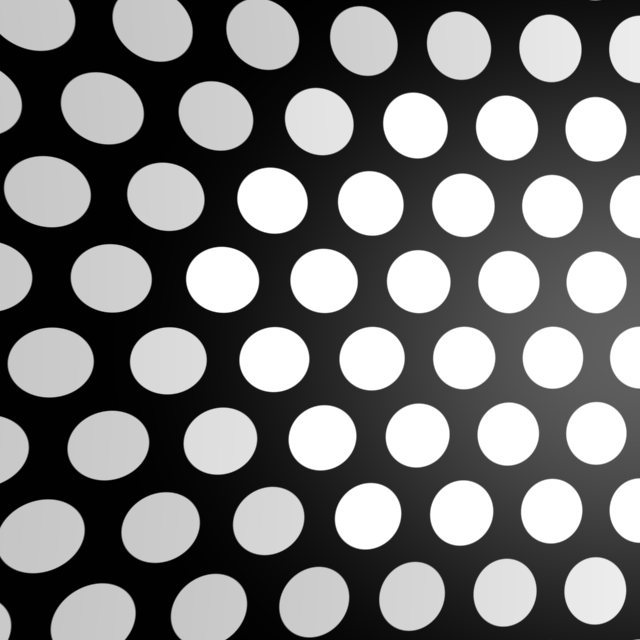
Reproduce this pattern procedurally as a Shadertoy shader.

```glsl
// Staggered white dots on black, stretched outward by a lens and lit by a glow at the right edge.
#define LENS_CENTER vec2(1.0, 0.5)
#define LENS_BEND vec2(0.165, 0.05)
#define SPACING 0.1354
#define DOT_RADIUS 0.0482
#define DOT_NARROWING 1.03
#define GLOW_CENTER vec2(1.0, 0.46)
#define GLOW_REACH 0.846
#define GLOW_LEVEL 0.37
#define WHITE_REACH 0.667
#define GREY_LEVEL 0.78

// Radial magnification for a squared distance from the lens center
float magnify(float r2) {
    return 1.0 + r2 * (LENS_BEND.x + r2 * LENS_BEND.y);
}

// Newton inversion of the lens: canvas offset to flat lattice offset
vec2 unbend(vec2 p) {
    float target = length(p);
    float r = target;
    for (int i = 0; i < 5; i++) {
        float r2 = r * r;
        float slope = 1.0 + r2 * (3.0 * LENS_BEND.x + 5.0 * r2 * LENS_BEND.y);
        r -= (r * magnify(r2) - target) / slope;
    }
    return p / magnify(r * r);
}

// Center of the staggered lattice cell that holds q
vec2 cellCenter(vec2 q) {
    float rowHeight = SPACING * sqrt(0.75);
    float row = floor(q.y / rowHeight);
    float shift = 0.5 * (1.0 - mod(row, 2.0));
    float column = floor(q.x / SPACING - shift + 0.5);
    return vec2((column + shift) * SPACING, (row + 0.5) * rowHeight);
}

// White near the light, then a step down to greys that fade with distance
float dotShade(vec2 center) {
    vec2 bent = center * magnify(dot(center, center));
    float reach = length(bent * vec2(1.0, 1.6)) - WHITE_REACH;
    return reach < 0.0 ? 1.0 : GREY_LEVEL + 0.16 * exp(-10.0 * reach);
}

// Soft light on the dark sheet
float sheetShade(vec2 uv) {
    float reach = length((uv - GLOW_CENTER) * vec2(1.0, 1.2));
    return 0.005 + GLOW_LEVEL * (1.0 - smoothstep(0.0, GLOW_REACH, reach));
}

void mainImage(out vec4 fragColor, in vec2 fragCoord) {
    vec2 uv = fragCoord / iResolution.xy;
    vec2 q = unbend(uv - LENS_CENTER);
    vec2 center = cellCenter(q);
    vec2 local = q - center;

    // Antialiased dot, with a faint tilt across the grey ones
    float edge = 0.7 * length(fwidth(q));
    float dist = length(local * vec2(DOT_NARROWING, 1.0)) - DOT_RADIUS;
    float mask = 1.0 - smoothstep(-edge, edge, dist);
    float shade = dotShade(center);
    shade += step(shade, 0.99) * 0.2 * local.x;

    fragColor = vec4(vec3(mix(sheetShade(uv), shade, mask)), 1.0);
}
```
